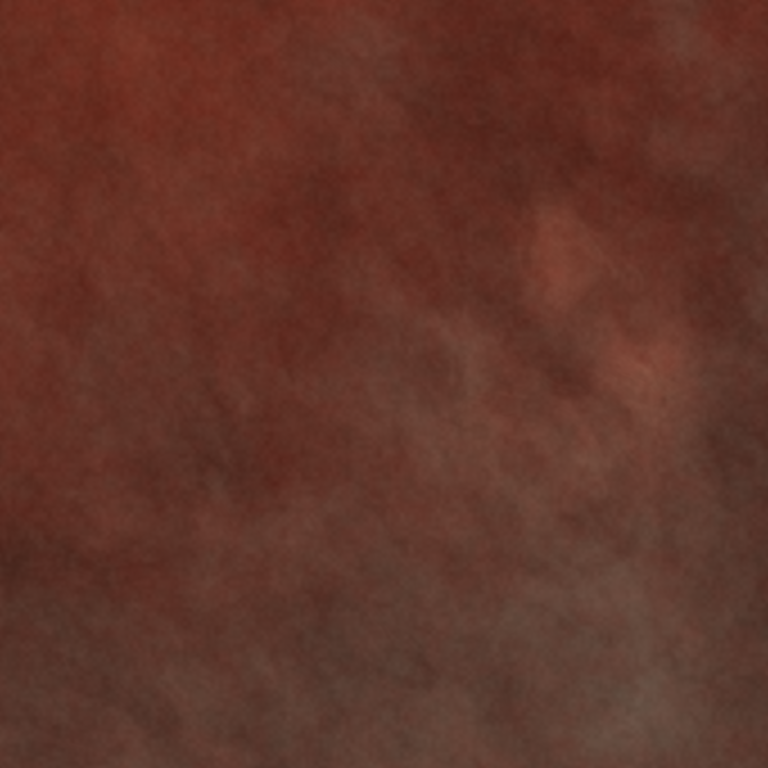
Write a three.js fragment shader that draws this texture.

```glsl
// Weathered red-brown leather: a rust to grey-brown gradient, clouded by
// warped noise that drifts down to the right, with pale worn patches
// and a soft, slightly coloured grain.
varying vec2 vUv;

float hash(vec2 p) {
  vec3 q = fract(vec3(p.xyx) * 0.1031);
  q += dot(q, q.yzx + 33.33);
  return fract((q.x + q.y) * q.z);
}

float noise(vec2 p) {
  vec2 cell = floor(p);
  vec2 f = fract(p);
  f = f * f * f * (f * (f * 6.0 - 15.0) + 10.0);
  float low = mix(hash(cell), hash(cell + vec2(1.0, 0.0)), f.x);
  float high = mix(hash(cell + vec2(0.0, 1.0)), hash(cell + vec2(1.0, 1.0)), f.x);
  return mix(low, high, f.y);
}

// Layered noise, centred on zero
float fbm(vec2 p) {
  float sum = 0.0;
  float amplitude = 0.5;
  for (int i = 0; i < 5; i++) {
    sum += amplitude * (noise(p) - 0.5);
    p = mat2(1.6, 1.2, -1.2, 1.6) * p + 17.3;
    amplitude *= 0.55;
  }
  return sum;
}

// Soft round spot with a falloff of the given radius
float spot(vec2 p, vec2 centre, float radius) {
  vec2 d = (p - centre) / radius;
  return exp(-dot(d, d));
}

void main() {
  // Frame turned along the drift, with an uneven warp
  vec2 drift = vec2(dot(vUv, vec2(0.6, -0.8)), dot(vUv, vec2(0.8, 0.6)));
  vec2 warp = vec2(fbm(vUv * 5.0 + 3.0), fbm(vUv * 5.0 + 41.0));
  vec2 p = vUv + 0.10 * warp;
  vec2 flow = drift * vec2(4.0, 6.5) + 0.7 * warp;
  float clouds = fbm(flow + 9.0);
  float wisps = fbm(flow * 2.4 + 60.0);

  // Rust at the upper left fades to grey-brown at the bottom
  vec3 rust = vec3(0.386, 0.172, 0.128);
  vec3 umber = vec3(0.368, 0.238, 0.195);
  float fade = 0.73 - 1.0 * p.y + 0.22 * p.x;
  float age = smoothstep(-0.15, 0.85, fade + 0.40 * clouds + 0.55 * wisps);
  vec3 color = mix(rust, umber, age);

  // Broad light and shade, darker in the upper right and along the right edge
  color *= 1.0 + 0.30 * fbm(flow * 0.9 + 25.0) + 0.26 * wisps;
  color *= 1.0 - 0.10 * smoothstep(0.84, 1.0, p.x) * smoothstep(1.0, 0.7, p.y);
  color *= 1.0 - 0.08 * spot(p, vec2(0.62, 0.86), 0.12);
  color *= 1.0 - 0.07 * spot(p, vec2(0.33, 0.52), 0.16);
  color *= 1.0 - 0.09 * spot(p, vec2(0.10, 0.14), 0.18);
  color += vec3(0.030, 0.010, 0.002) * spot(p, vec2(0.12, 0.98), 0.28);

  // Warm and grey worn patches
  float rosy = spot(p, vec2(0.72, 0.68), 0.07) + spot(p, vec2(0.83, 0.50), 0.08);
  rosy += 0.6 * spot(p, vec2(0.62, 0.50), 0.08) + 0.5 * spot(p, vec2(0.72, 0.38), 0.12);
  float grey = spot(p, vec2(0.84, 0.08), 0.07) + 0.65 * spot(p, vec2(0.75, 0.20), 0.10);
  grey += 0.35 * spot(p, vec2(0.54, 0.52), 0.08) + 0.35 * spot(p, vec2(0.46, 0.92), 0.08);
  grey += 0.5 * spot(p, vec2(0.88, 1.0), 0.06) + 0.3 * spot(p, vec2(0.52, 0.12), 0.14);
  color += vec3(0.062, 0.034, 0.024) * rosy * (1.0 + 2.0 * wisps);
  color = mix(color, vec3(0.41, 0.33, 0.28), 0.68 * min(grey, 1.0) * (1.0 + 1.5 * wisps));

  // Soft grain in brightness at three sizes, with coloured mottling
  float grain = noise(vUv * 170.0) + noise(vUv.yx * 95.0 + 7.0) - 1.0;
  grain += 0.7 * (noise(drift * vec2(38.0, 56.0) + 30.0) - 0.5);
  float mottle = noise(vUv * 30.0 + 5.0) + noise(vUv.yx * 62.0 + 80.0) - 1.0;
  color += 0.021 * grain + vec3(0.012, -0.011, -0.008) * mottle;

  gl_FragColor = vec4(color, 1.0);
}
```
